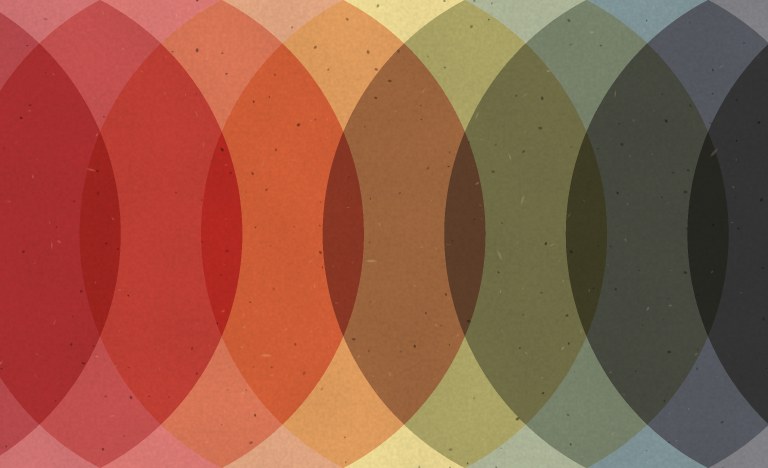
Give the GLSL for this background, as a Shadertoy shader.

```glsl
// Row of overlapping translucent lenses, red through ochre to charcoal, on flecked paper
#define SPACING 0.2598      // distance between lens centres, in canvas heights
#define RADIUS 0.5637       // radius of the arcs bounding each lens
#define ROW_OFFSET -0.8664  // centre of the first lens
#define LENSES 8
#define SAMPLES 3           // antialiasing samples per axis
#define GRAIN_SCALE 150.0
#define GRAIN_AMOUNT 0.05
#define MOTTLE_AMOUNT 0.04
#define DARK_FLECK 0.42
#define LIGHT_FLECK 0.28

// Tints for zero to three stacked lenses, ordered left to right
const vec3 BARE[7] = vec3[7](
    vec3(.80, .44, .44), vec3(.85, .47, .45), vec3(.87, .64, .50), vec3(.91, .84, .57),
    vec3(.67, .70, .59), vec3(.49, .57, .58), vec3(.49, .49, .51));
const vec3 SINGLE[7] = vec3[7](
    vec3(.70, .28, .29), vec3(.75, .31, .30), vec3(.83, .45, .33), vec3(.86, .60, .36),
    vec3(.66, .63, .39), vec3(.46, .50, .41), vec3(.33, .34, .37));
const vec3 DOUBLE[7] = vec3[7](
    vec3(.65, .18, .18), vec3(.73, .24, .20), vec3(.80, .36, .21), vec3(.60, .39, .24),
    vec3(.43, .42, .27), vec3(.27, .28, .24), vec3(.20, .20, .20));
const vec3 TRIPLE[6] = vec3[6](
    vec3(.61, .14, .12), vec3(.69, .16, .13), vec3(.53, .21, .14),
    vec3(.36, .24, .16), vec3(.24, .23, .14), vec3(.15, .15, .13));

vec3 hash3(vec2 p) {
    vec3 q = fract(p.xyx * vec3(.1031, .1030, .0973));
    q += dot(q, q.yxz + 33.33);
    return fract((q.xxy + q.yzz) * q.zyx);
}

float gradientDot(vec2 cell, vec2 offset) {
    float angle = 6.2832 * hash3(cell + 71.0).x;
    return dot(vec2(cos(angle), sin(angle)), offset);
}

float gradientNoise(vec2 p) {
    vec2 i = floor(p), f = p - i;
    vec2 u = f * f * f * (f * (f * 6.0 - 15.0) + 10.0);
    vec2 e = vec2(0.0, 1.0);
    return mix(mix(gradientDot(i, f), gradientDot(i + e.yx, f - e.yx), u.x),
               mix(gradientDot(i + e.xy, f - e.xy), gradientDot(i + e.yy, f - e.yy), u.x), u.y);
}

// Flat colour chosen by how many lenses cover the point, and which comes first
vec3 lensColor(vec2 p) {
    int depth = 0, first = 0;
    for (int k = 0; k < LENSES; k++) {
        float dx = abs(p.x - ROW_OFFSET - float(k) * SPACING);
        if (length(vec2(dx + SPACING, p.y)) < RADIUS) {
            if (depth == 0) first = k;
            depth++;
        }
    }
    int gap = int(floor((p.x - ROW_OFFSET) / SPACING));
    if (depth == 0) return BARE[clamp(gap, 0, 6)];
    if (depth == 1) return SINGLE[min(first, 6)];
    if (depth == 2) return DOUBLE[min(first, 6)];
    return TRIPLE[min(first, 5)];
}

// Coverage of small tilted ellipses, at most one per grid cell
float flecks(vec2 p, float cells, float chance, vec2 size, float seed, float pixel) {
    vec2 id = floor(p * cells);
    vec3 place = hash3(id + seed), look = hash3(id + seed + 37.0);
    vec2 d = p - (id + 0.2 + 0.6 * place.xy) / cells;
    float a = 6.2832 * look.x;
    d = mat2(cos(a), sin(a), -sin(a), cos(a)) * d;
    vec2 radii = size * mix(0.5, 1.2, look.y * look.y);
    float edge = (length(d / radii) - 1.0) * min(radii.x, radii.y);
    return step(place.z, chance) * mix(0.35, 1.0, look.z) * smoothstep(0.7 * pixel, -0.7 * pixel, edge);
}

void mainImage(out vec4 fragColor, in vec2 fragCoord) {
    float pixel = 1.0 / iResolution.y;
    vec2 p = (fragCoord - 0.5 * iResolution.xy) * pixel;

    // Supersampled lens row
    vec3 color = vec3(0.0);
    for (int j = 0; j < SAMPLES * SAMPLES; j++) {
        vec2 sub = (vec2(j % SAMPLES, j / SAMPLES) + 0.5) / float(SAMPLES) - 0.5;
        color += lensColor(p + sub * pixel);
    }
    color /= float(SAMPLES * SAMPLES);

    // Paper grain and broad mottling
    vec2 paper = p + 4.0;
    float grain = gradientNoise(paper * GRAIN_SCALE) + 0.6 * gradientNoise(paper * GRAIN_SCALE * 0.45);
    color *= 1.0 + GRAIN_AMOUNT * grain + MOTTLE_AMOUNT * gradientNoise(paper * 7.0);

    // Dark specks, pale chips and a few longer pale fibres
    float dark = flecks(paper, 19.0, 0.32, vec2(.0034, .0024), 5.0, pixel);
    float light = flecks(paper, 22.0, 0.22, vec2(.0034, .0018), 91.0, pixel);
    light = max(light, flecks(paper, 9.0, 0.22, vec2(.0085, .0024), 153.0, pixel));
    color *= 1.0 - DARK_FLECK * dark;
    color = mix(color, vec3(.86, .75, .56), LIGHT_FLECK * light);

    fragColor = vec4(color, 1.0);
}
```
